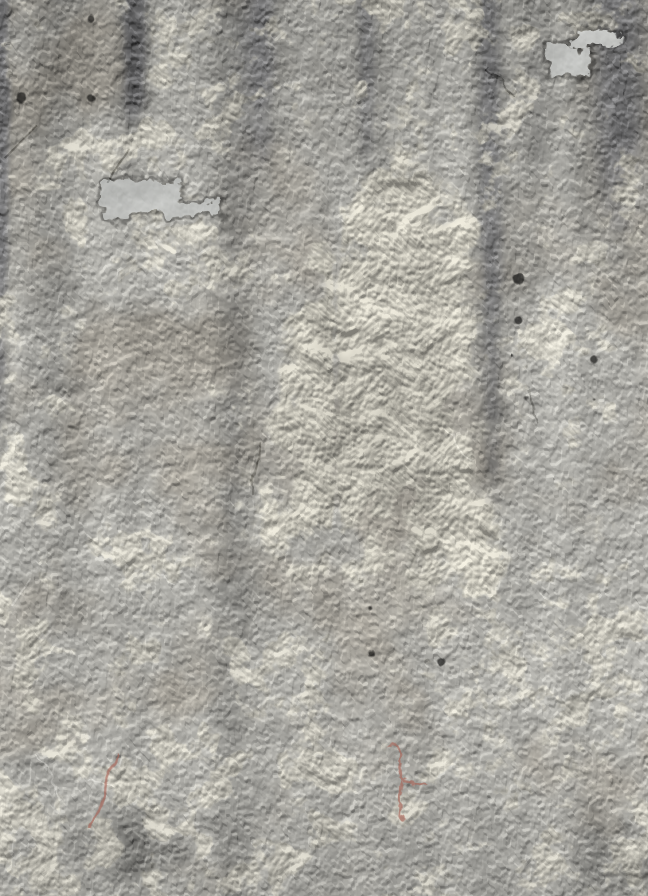
This texture is drawn by a Shadertoy shader. Its source:

```glsl
// Weathered concrete wall: grey cement with vertical water stains, crumbling
// plaster in the middle, pale chips, pits and scratches. Smoothed cellular noise
// gives the relief, lit from above; layered sines give the streaks.

vec2 hash22(vec2 p) {
    vec3 q = fract(p.xyx * vec3(0.1031, 0.103, 0.0973));
    q += dot(q, q.yzx + 33.33);
    return fract((q.xx + q.yz) * q.zy);
}

// x: distance to the nearest cell point, y: cell values blended smoothly
vec2 cells(vec2 p) {
    vec2 id = floor(p), f = fract(p);
    float nearest = 9.0, sum = 0.0, total = 0.0;
    for (int j = -1; j <= 1; j++)
    for (int i = -1; i <= 1; i++) {
        vec2 o = vec2(i, j), h = hash22(id + o + 50.0);
        vec2 d = o + h - f;
        float w = exp(-7.0 * dot(d, d));
        nearest = min(nearest, dot(d, d));
        sum += w * fract(h.x * 17.0 + h.y * 31.0);
        total += w;
    }
    return vec2(sqrt(nearest), sum / total);
}

// Cloudy noise, roughly -0.5 to 0.5
float clouds(vec2 p) {
    float sum = 0.0, amp = 0.55;
    for (int i = 0; i < 4; i++) {
        sum += amp * (cells(p).y - 0.5);
        p = mat2(1.6, 1.2, -1.2, 1.6) * p + 7.3;
        amp *= 0.55;
    }
    return sum;
}

// Fine sandy surface, with lumps where the plaster crumbles
float relief(vec2 p, float crumble) {
    float h = 0.42 * cells(p * 95.0).y + 0.36 * cells(p * 230.0).y;
    vec2 q = p + 0.006 * sin(p.yx * vec2(95.0, 70.0));
    float lumps = 1.5 * cells(q * vec2(30.0, 44.0)).y - 0.5 * cells(q * 130.0).x;
    return h + crumble * lumps;
}

float segment(vec2 p, vec2 a, vec2 b) {
    vec2 d = b - a;
    return length(p - a - d * clamp(dot(p - a, d) / dot(d, d), 0.0, 1.0));
}

float stains(vec2 p, float wobble) {
    // centre, width, length from the top, strength
    vec4 runs[9] = vec4[9](
        vec4(0.150, 0.018, 0.24, 0.22), vec4(0.295, 0.020, 0.27, 0.15),
        vec4(0.410, 0.017, 0.34, 0.15), vec4(0.548, 0.018, 0.78, 0.17),
        vec4(0.690, 0.036, 0.40, 0.19), vec4(0.000, 0.012, 0.75, 0.20),
        vec4(0.065, 0.028, 1.00, 0.08), vec4(0.262, 0.030, 1.70, 0.09),
        vec4(0.600, 0.020, 0.45, 0.09));
    float dark = 0.0;
    for (int i = 0; i < 9; i++) {
        float x = (p.x - runs[i].x + 0.012 * wobble) / runs[i].y;
        float fade = smoothstep(1.0, 0.25, (1.0 - p.y) / runs[i].z + 0.5 * wobble);
        dark += runs[i].w * exp(-x * x) * fade;
    }
    return dark;
}

void mainImage(out vec4 fragColor, in vec2 fragCoord) {
    float px = 1.0 / iResolution.y;
    vec2 p = fragCoord * px;
    float blotch = clouds(p * 7.0), ragged = clouds(p * 32.0 + 9.0);

    // Crumbling plaster: a ragged tent, plus crumbs scattered lower down
    float top = 0.86 - 1.5 * abs(p.x - 0.45);
    float tent = min(min(p.x - 0.30, 0.545 - p.x) * 5.0, min(top - p.y, p.y - 0.36) * 2.5);
    tent -= 0.25 * exp(-pow((p.x - 0.375) / 0.006, 2.0));
    float low = smoothstep(0.42, 0.3, p.y) * (0.5 + 0.5 * sin(p.x * 40.0 + 1.0));
    float crumble = smoothstep(-0.04, 0.14, tent + 0.55 * ragged + 0.3 * blotch);
    crumble = max(crumble, 0.8 * smoothstep(0.10, 0.28, ragged + 0.6 * blotch + 0.12 * low - 0.05));

    // Broad tone: streaks, stains and dirt towards both ends
    float sway = p.x + 0.006 * sin(p.y * 9.0) + 0.01 * blotch;
    float streaks = sin(sway * 62.0 + 1.2) + 0.7 * sin(sway * 113.0 + sin(p.y * 4.0))
                  + 0.4 * sin(sway * 241.0 + 2.0 * sin(p.y * 7.0));
    float stain = stains(p, blotch + 0.4 * ragged) * (1.0 - 0.6 * crumble);
    float tone = 0.668 + 0.016 * streaks + 0.13 * blotch + 0.12 * ragged - stain;
    tone -= 0.07 * smoothstep(0.72, 1.0, p.y) + 0.05 * smoothstep(0.16, 0.0, p.y);
    tone -= 0.13 * smoothstep(0.09, 0.0, length((p - vec2(0.13, 0.055)) * vec2(0.9, 1.4)) + 0.1 * ragged);
    tone -= 0.13 * smoothstep(0.08, 0.0, length(p - vec2(0.71, 0.03)) + 0.1 * ragged);

    // Light from above on the relief
    float light = relief(p, crumble) - relief(p + vec2(-0.001, 0.003), crumble);
    tone += 0.05 * crumble + clamp(0.52 * light, -0.24, 0.15);
    vec3 warm = mix(vec3(1.0, 0.995, 0.965), vec3(1.01, 0.985, 0.93), smoothstep(-0.1, 0.3, -blotch));
    warm = mix(warm, vec3(1.015, 1.0, 0.94), crumble);
    warm = mix(warm, vec3(0.99, 0.99, 1.0), smoothstep(0.06, 0.2, stain));
    vec3 color = tone * warm;

    // Pale chips with a shadow under the broken upper edge
    vec4 chips[4] = vec4[4](vec4(0.160, 0.776, 0.042, 0.018), vec4(0.215, 0.767, 0.028, 0.006),
                            vec4(0.638, 0.930, 0.020, 0.016), vec4(0.665, 0.960, 0.028, 0.014));
    float chip = 1.0;
    for (int i = 0; i < 4; i++) {
        vec2 d = abs(p - chips[i].xy) - chips[i].zw;
        chip = min(chip, length(max(d, 0.0)) + min(max(d.x, d.y), 0.0));
    }
    chip += 0.035 * ragged;
    color *= 1.0 - 0.3 * smoothstep(0.005, 0.0, abs(chip - 0.002));
    vec3 pale = vec3(0.75, 0.755, 0.745) + 0.15 * ragged + 0.08 * light;
    color = mix(color, pale, smoothstep(px, -px, chip));

    // Pits left by fixings in rows at the right, a few strays elsewhere
    vec2 grid = p / vec2(0.078, 0.048), id = floor(grid), h = hash22(id + 3.0);
    float pit = length((fract(grid) - 0.3 - 0.4 * h) * vec2(0.078, 0.048));
    float inRows = step(0.57, p.x) * step(0.55, p.y) * step(p.y, 0.7);
    float present = step(h.x, mix(0.04, 0.6, inRows));
    color *= 1.0 - 0.6 * present * smoothstep(0.0045, 0.0015, pit + 0.012 * ragged);

    // Thin scratches, alternately dark and pale
    for (int i = 0; i < 10; i++) {
        vec2 a = hash22(vec2(i, 8)) * vec2(0.72, 1.0), r = hash22(vec2(i, 21));
        float d = segment(p + 0.012 * ragged, a, a + (r - vec2(0.5, 0.2)) * 0.07);
        color += (i % 2 == 0 ? -0.15 : 0.09) * smoothstep(0.0006 + px, 0.0004, d);
    }

    // Faded red marks near the bottom
    vec2 q = p + 0.02 * ragged;
    float red = min(segment(q, vec2(0.13, 0.155), vec2(0.103, 0.08)),
                min(segment(q, vec2(0.438, 0.17), vec2(0.455, 0.09)),
                    segment(q, vec2(0.445, 0.13), vec2(0.475, 0.125))));
    color = mix(color, vec3(0.66, 0.40, 0.35), 0.65 * smoothstep(0.0015 + px, 0.0005, red));

    fragColor = vec4(clamp(color, 0.0, 1.0), 1.0);
}
```
